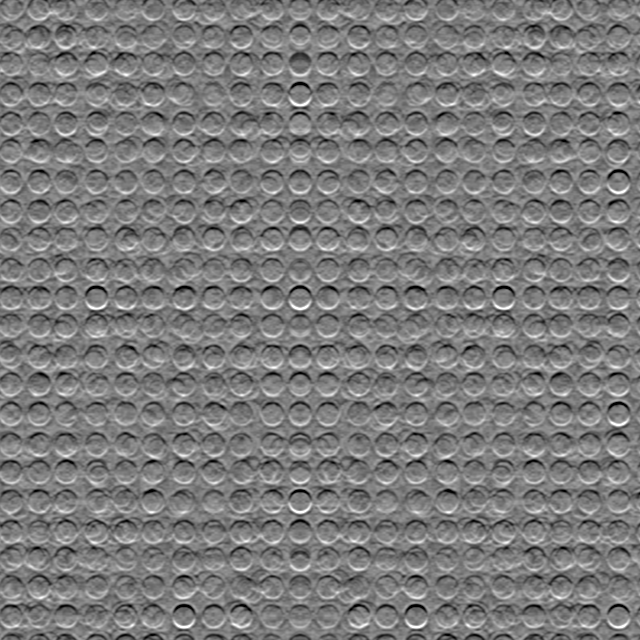
Give the GLSL for this texture map, as a WebGL 2 fragment shader.

```glsl
#version 300 es
precision highp float;
// Grey embossed sheet: a mirrored 22 x 22 grid of worn circular studs lit from below.

uniform vec2 u_resolution;
out vec4 fragColor;

const float REPEATS = 22.0;                    // studs across and down
const vec2 MIRROR_CENTER = vec2(0.469, 0.5345); // stud about which wear is mirrored
const float BASE_GREY = 0.492;
const float STUD_RADIUS = 0.375;               // in cells
const float RIM_WIDTH = 0.052;
const float GRID_JITTER = 0.06;
const float RIM_WEAK = 0.20;
const float RIM_STRONG = 0.40;
const float RIM_POLISHED = 0.72;
const int GHOST_COUNT = 4;                     // faint displaced rims per stud
const vec2 GHOST_SPREAD = vec2(0.38, 0.20);
const float GHOST_STRENGTH = 0.17;
const float BRIGHT_GAIN = 0.88;
const float GRAIN_STRENGTH = 0.17;
const float FINE_GRAIN_STRENGTH = 0.13;
const vec2 GRAIN_SCALE = vec2(4.5, 8.0);
const vec2 FINE_GRAIN_SCALE = vec2(9.0, 14.0);

float hash(vec2 p) {
    vec3 q = fract(vec3(p.xyx) * vec3(0.1031, 0.1030, 0.0973));
    q += dot(q, q.yzx + 33.33);
    return fract((q.x + q.y) * q.z);
}

float valueNoise(vec2 p) {
    vec2 i = floor(p), f = fract(p);
    f = f * f * (3.0 - 2.0 * f);
    return mix(mix(hash(i), hash(i + vec2(1, 0)), f.x),
               mix(hash(i + vec2(0, 1)), hash(i + vec2(1, 1)), f.x), f.y);
}

float bell(float x, float width) {
    return exp(-x * x / (width * width));
}

// Signed light on a circular edge: bright below, dark above, with a thin outer fringe.
float embossedRim(vec2 p, float radius, float width) {
    float r = length(p);
    float slope = -p.y / max(r, 0.001);
    float profile = bell(r - radius, width) - 0.25 * bell(r - radius - 2.1 * width, width);
    return slope * profile;
}

// A few polished studs sit at fixed steps from the mirror center.
bool isPolished(vec2 steps) {
    float low = min(steps.x, steps.y), high = max(steps.x, steps.y);
    bool onAxis = low == 0.0 && (high == 0.0 || high == 7.0);
    bool onBorder = high == 11.0 && (low == 4.0 || low == 11.0);
    return onAxis || onBorder;
}

float studLight(vec2 p, vec2 cell) {
    vec2 steps = abs(cell), side = sign(cell);
    vec2 jitter = vec2(hash(vec2(steps.x, 71.0)), hash(vec2(steps.y, 71.0))) - 0.5;
    p -= cell + side * jitter * 2.0 * GRID_JITTER;

    // Main rim
    float strength = mix(RIM_WEAK, RIM_STRONG, hash(steps + 13.0));
    bool polished = isPolished(steps);
    if (polished) strength = RIM_POLISHED;
    float light = strength * embossedRim(p, STUD_RADIUS, RIM_WIDTH);

    // Displaced ghost rims
    float ghostGain = polished ? 0.2 : 1.0;
    for (int i = 0; i < GHOST_COUNT; i++) {
        vec2 seed = steps + float(i + 1) * vec2(37.0, 59.0);
        vec2 offset = vec2(hash(seed), hash(seed + 5.3)) * 2.0 - 1.0;
        float radius = STUD_RADIUS * mix(0.8, 1.05, hash(seed + 9.1));
        float gain = GHOST_STRENGTH * hash(seed + 2.7) * ghostGain;
        light += gain * embossedRim(p - side * offset * GHOST_SPREAD, radius, RIM_WIDTH);
    }
    return light;
}

void main() {
    vec2 uv = gl_FragCoord.xy / u_resolution;
    vec2 p = (uv - MIRROR_CENTER) * REPEATS;
    vec2 nearest = floor(p + 0.5);

    // Overlapping studs
    float light = 0.0;
    for (int y = -1; y <= 1; y++)
        for (int x = -1; x <= 1; x++)
            light += studLight(p, nearest + vec2(x, y));

    // Mirrored streaky grain
    light += (valueNoise(abs(p) * GRAIN_SCALE) - 0.5) * GRAIN_STRENGTH;
    light += (valueNoise(abs(p) * FINE_GRAIN_SCALE + 400.0) - 0.5) * FINE_GRAIN_STRENGTH;

    light *= light > 0.0 ? BRIGHT_GAIN : 1.0;
    fragColor = vec4(vec3(clamp(BASE_GREY + light, 0.0, 1.0)), 1.0);
}
```
